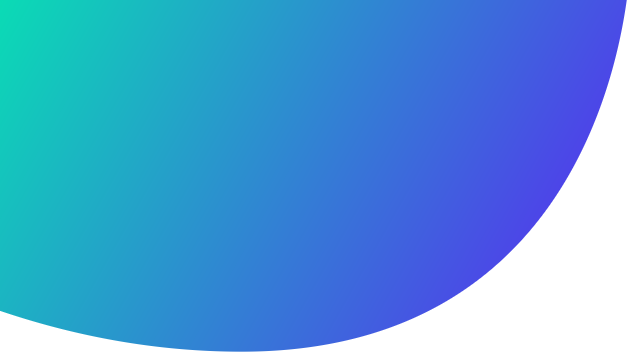
Reproduce this background procedurally as a Shadertoy shader.

```glsl
// Large rounded blob with a teal to indigo diagonal gradient on white.

#define TEAL   vec3(0.04, 0.86, 0.71)
#define INDIGO vec3(0.30, 0.27, 0.91)
#define PAPER  vec3(1.0)
#define GRADIENT_AXIS   vec2(1.0, -0.5625)
#define GRADIENT_LENGTH 1.852
#define LOWEST  vec2(0.671, 0.0231)   // bottom of the blob, in canvas heights
#define HANDLE1 vec2(1.458, 0.0231)
#define HANDLE2 vec2(1.688, 0.623)
#define TOP_END vec2(1.741, 1.0)
#define LEFT_BEND 0.252               // curvature of the left underside

vec2 curvePoint(float t) {
    float s = 1.0 - t;
    return s*s*s*LOWEST + 3.0*s*s*t*HANDLE1 + 3.0*s*t*t*HANDLE2 + t*t*t*TOP_END;
}

vec2 curveTangent(float t) {
    float s = 1.0 - t;
    return normalize(s*s*(HANDLE1 - LOWEST) + 2.0*s*t*(HANDLE2 - HANDLE1)
                     + t*t*(TOP_END - HANDLE2));
}

// Signed distance to the left underside, a parabola; positive inside.
float leftDistance(vec2 p) {
    float dx = p.x - LOWEST.x;
    float slope = 2.0 * LEFT_BEND * dx;
    return (p.y - LOWEST.y - LEFT_BEND*dx*dx) / sqrt(1.0 + slope*slope);
}

// Signed distance to the right flank, a cubic curve; positive inside.
float rightDistance(vec2 p) {
    // x + y grows along the curve, so bisect for the point across from p
    float lo = 0.0, hi = 1.0;
    for (int i = 0; i < 18; i++) {
        float mid = 0.5 * (lo + hi);
        vec2 toPoint = p - curvePoint(mid);
        if (toPoint.x + toPoint.y > 0.0) lo = mid; else hi = mid;
    }
    float t = 0.5 * (lo + hi);
    vec2 tangent = curveTangent(t);
    return dot(p - curvePoint(t), vec2(-tangent.y, tangent.x));
}

void mainImage(out vec4 fragColor, in vec2 fragCoord) {
    vec2 p = fragCoord / iResolution.y;
    float pixel = 1.0 / iResolution.y;

    // Diagonal gradient from the upper left corner
    float blend = dot(p - vec2(0.0, 1.0), GRADIENT_AXIS) / GRADIENT_LENGTH;
    vec3 fill = mix(TEAL, INDIGO, clamp(blend, 0.0, 1.0));

    // Blob outline with a smooth edge
    float dist = p.x < LOWEST.x ? leftDistance(p) : rightDistance(p);
    float coverage = clamp(dist / pixel + 0.5, 0.0, 1.0);

    fragColor = vec4(mix(PAPER, fill, coverage), 1.0);
}
```
